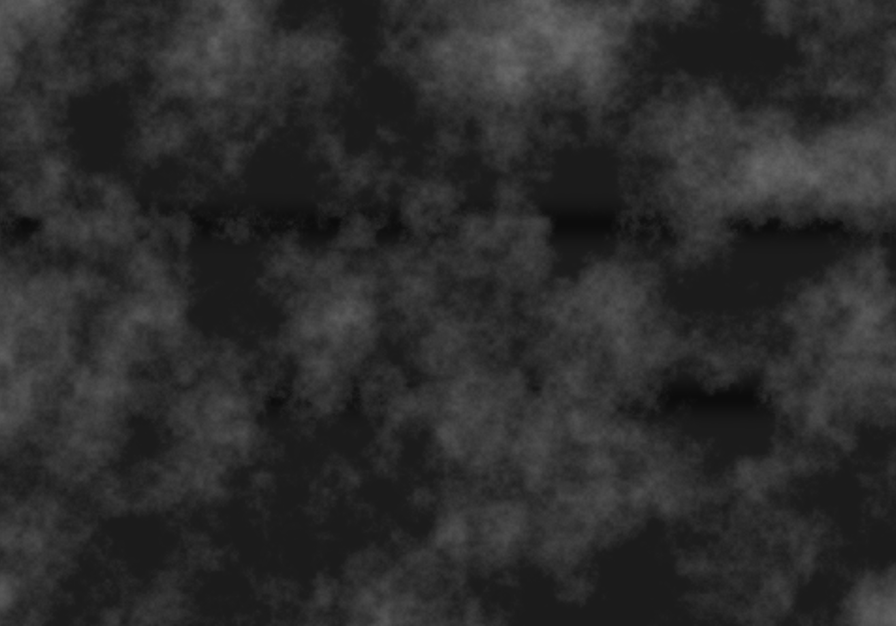
A Shadertoy shader for this texture:

```glsl
// Pale smoke drifting over a charcoal ground with two soft dark bands.
// The smoke is grainy layered value noise cut off at a floor, so that thin
// areas leave the ground bare; the bands show only in the clearest air.

const int   OCTAVES = 7;
const float OCTAVE_GAIN = 0.645;  // strength of each octave over the last
const float CLOUD_SCALE = 5.2;    // largest cells per canvas height
const float CLOUD_FLOOR = 0.394;  // noise below this is clear air
const float CLOUD_GAIN = 0.79;    // brightness per unit of density
const vec3  GROUND = vec3(0.106);
const float BAND_DEPTH = 0.06;
const float BAND_WIDTH = 0.027;

// One round of integer mixing
uint scramble(uint h) {
    h ^= h >> 16;
    h *= 0x7feb352du;
    h ^= h >> 15;
    h *= 0x846ca68bu;
    return h ^ (h >> 16);
}

// Hash of a lattice cell, from 0 to 1
float hash(ivec2 cell, int seed) {
    uint h = scramble(uint(cell.x) + scramble(uint(cell.y) + scramble(uint(seed))));
    return float(h & 65535u) / 65535.0;
}

float valueNoise(vec2 p, int seed) {
    ivec2 cell = ivec2(floor(p));
    vec2 f = fract(p);
    vec2 w = f * f * (3.0 - 2.0 * f);
    float low = mix(hash(cell, seed), hash(cell + ivec2(1, 0), seed), w.x);
    float high = mix(hash(cell + ivec2(0, 1), seed), hash(cell + ivec2(1, 1), seed), w.x);
    return mix(low, high, w.y);
}

// Octaves of halving size and falling strength, normalised to 0..1
float layeredNoise(vec2 p, float gain) {
    float sum = 0.0, total = 0.0, strength = 1.0;
    for (int i = 0; i < OCTAVES; i++) {
        sum += strength * valueNoise(p, i + 1);
        total += strength;
        strength *= gain;
        p = 2.0 * p + vec2(0.37, 0.61);
    }
    return sum / total;
}

float softPositive(float x, float softness) {
    return 0.5 * (x + sqrt(x * x + softness * softness));
}

float band(float y, float centre, float width) {
    float d = (y - centre) / width;
    return exp(-d * d);
}

void mainImage(out vec4 fragColor, in vec2 fragCoord) {
    vec2 p = fragCoord / iResolution.y;

    // Smoke density
    float smoke = layeredNoise(p * CLOUD_SCALE, OCTAVE_GAIN);
    float density = softPositive(smoke - CLOUD_FLOOR, 0.015);

    // Dark bands, hidden behind the smoke
    float bands = band(p.y, 0.643, BAND_WIDTH) + band(p.y, 0.364, BAND_WIDTH);
    float clearAir = 1.0 - smoothstep(CLOUD_FLOOR - 0.06, CLOUD_FLOOR + 0.06, smoke);

    vec3 color = GROUND - BAND_DEPTH * bands * clearAir + CLOUD_GAIN * density;
    fragColor = vec4(color, 1.0);
}
```
